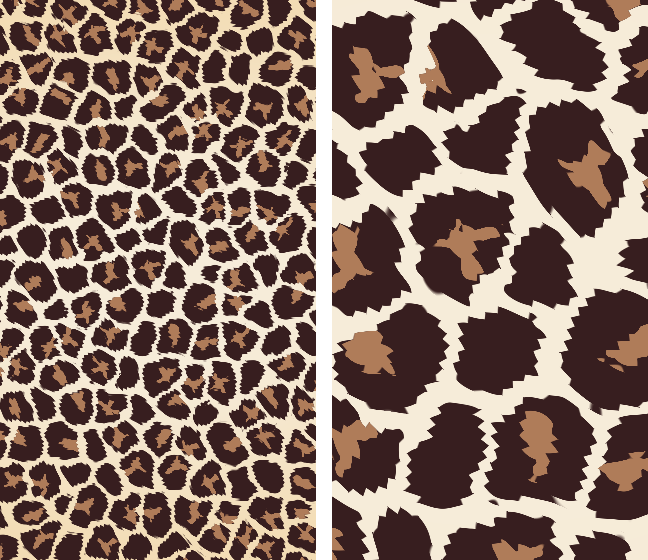
Left, the full canvas; right, a detail of the centre.
Give the GLSL for this pattern, as a Shadertoy shader.

```glsl
// Leopard fur: dark rosettes with tan hearts and solid spots on warm cream.
// Spots are rounded cells of a weighted Voronoi diagram; angular notches
// split the rings into lobes and a triangle wave frays every outline.

const float SPOTS_ACROSS = 9.4;
const float TAU = 6.2831853;
const vec3 CREAM = vec3(0.965, 0.925, 0.850);
const vec3 CREAM_EDGE = vec3(0.950, 0.860, 0.700);
const vec3 DARK = vec3(0.215, 0.118, 0.120);
const vec3 TAN = vec3(0.685, 0.485, 0.350);

vec2 hash2(vec2 c) {
    vec3 a = fract(c.xyx * vec3(0.1031, 0.1030, 0.0973));
    a += dot(a, a.yzx + 33.33);
    return fract((a.xx + a.yz) * a.zy);
}

// Random size of a spot, 0 to 1; small ones become solid
float spotSize(vec2 cell) {
    return hash2(cell + 71.0).x;
}

// Spot centre (xy) on a staggered, jittered grid, and its weight (z)
vec3 spotSite(vec2 cell) {
    vec2 centre = cell + 0.5 + (hash2(cell) - 0.5) * 0.6;
    centre.x += 0.5 * mod(cell.y, 2.0) - 0.25;
    return vec3(centre, 0.2 * smoothstep(0.1, 0.6, spotSize(cell)));
}

float power(vec2 p, vec3 site) {
    vec2 d = p - site.xy;
    return dot(d, d) - site.z;
}

// Cell whose spot owns the point
vec2 owningCell(vec2 p) {
    vec2 base = floor(p), owner = base;
    float best = 1e5;
    for (int y = -2; y <= 2; y++)
    for (int x = -2; x <= 2; x++) {
        vec2 cell = base + vec2(x, y);
        float d = power(p, spotSite(cell));
        if (d < best) { best = d; owner = cell; }
    }
    return owner;
}

// Smooth distance to the border of the owning cell, with rounded corners
float borderDistance(vec2 p, vec2 owner, float sharpness) {
    vec3 own = spotSite(owner);
    float ownPower = power(p, own), sum = 0.0;
    for (int y = -2; y <= 2; y++)
    for (int x = -2; x <= 2; x++) {
        vec2 cell = floor(p) + vec2(x, y);
        if (cell == owner) continue;
        vec3 other = spotSite(cell);
        float d = (power(p, other) - ownPower) / (2.0 * distance(own.xy, other.xy));
        sum += exp(-sharpness * d);
    }
    return -log(sum) / sharpness;
}

// Layered sines that bend the outlines
vec2 wobble(vec2 p) {
    return 0.045 * sin(p.yx * 5.3 + vec2(0.4, 2.1))
         + 0.022 * sin(p.yx * 13.7 + p * 4.1 + vec2(1.7, 0.3));
}

// Hair tips: triangle wave of random height across the hair direction
float hairTeeth(vec2 q, float angle, float pitch, float seed) {
    float v = dot(q, vec2(-sin(angle), cos(angle))) / pitch;
    float height = 0.5 + hash2(vec2(floor(v), seed)).x;
    return (abs(fract(v) - 0.5) * 2.0 - 0.5) * height;
}

// Gaps between the lobes of a rosette, 0 to 1
float lobeNotch(vec2 q, float count, vec2 seed) {
    float a = atan(q.y, q.x);
    float wave = cos(count * a + TAU * seed.x) + 0.4 * sin(a + TAU * seed.y);
    return smoothstep(0.2, 1.1, wave);
}

void mainImage(out vec4 fragColor, in vec2 fragCoord) {
    vec2 p = fragCoord / iResolution.x * SPOTS_ACROSS;
    float pixel = SPOTS_ACROSS / iResolution.x;

    // Find the spot and its random traits
    vec2 warped = p + wobble(p);
    vec2 owner = owningCell(warped);
    vec2 q = warped - spotSite(owner).xy;
    vec2 traits = hash2(owner + 19.0), shape = hash2(owner + 43.0);
    bool hasHeart = spotSize(owner) > 0.27;

    // Outline and heart, positive inside
    float lobes = hasHeart ? floor(2.0 + 3.0 * traits.x) : 2.0;
    float notch = lobeNotch(q, lobes, shape);
    float hairAngle = -0.55 + (traits.y - 0.5) * 1.4;
    float teeth = 0.05 * hairTeeth(p - owner, hairAngle, 0.12, traits.x * 91.0);
    float outline = borderDistance(warped, owner, 14.0) - 0.055 - 0.085 * notch + teeth;
    vec2 heartPos = q - 0.12 * (shape - 0.5);
    float heart = 0.15 + 0.20 * notch - length(heartPos) + 1.2 * teeth;
    heart = hasHeart ? min(heart, outline) : -1.0;

    // Cream ground, deeper toward the top and bottom
    vec2 centred = fragCoord / iResolution.xy * 2.0 - 1.0;
    float edge = smoothstep(0.25, 1.15, length(centred * vec2(0.4, 1.0)));
    vec3 color = mix(CREAM, CREAM_EDGE, edge);

    color = mix(color, DARK, smoothstep(-0.6 * pixel, 0.6 * pixel, outline));
    color = mix(color, TAN, smoothstep(-0.6 * pixel, 0.6 * pixel, heart));
    fragColor = vec4(color, 1.0);
}
```
